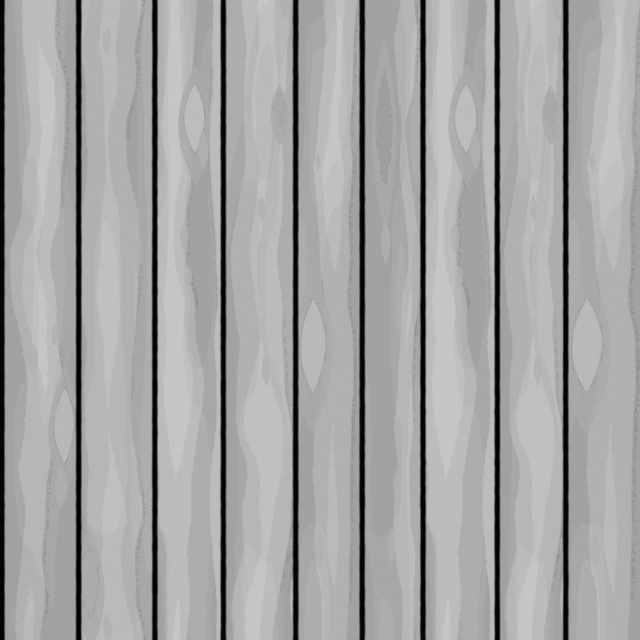
Write a WebGL 2 fragment shader that draws this texture.

```glsl
#version 300 es
precision highp float;
// Grey painted wood: nine upright planks with wavy grain, knots and black seams.
uniform vec2 u_resolution;
out vec4 fragColor;

#define PLANKS 9
#define SEAM_CORE 0.0019
#define SEAM_SOFT 0.0062
#define DARK_TONE 0.645
#define MID_STEP 0.058
#define CORE_STEP 0.038
#define BAND_STEP 0.022
#define WANDER 0.30
#define EDGE 0.012
#define OUTLINE 0.055
#define SPECKLE 0.012

// Seam positions across the canvas; plank widths differ slightly.
const float SEAMS[10] = float[10](0.003, 0.123, 0.242, 0.349, 0.462,
                                  0.566, 0.661, 0.777, 0.884, 1.01);
// Per plank design: left and right side of the pale heartwood, start of pale rim.
const vec3 HEART[6] = vec3[6](
    vec3(0.24, 0.66, 1.3), vec3(0.07, 0.70, 1.3), vec3(0.03, 0.58, 0.84),
    vec3(0.20, 0.82, 0.97), vec3(0.40, 0.84, 1.3), vec3(0.66, 0.90, 1.3));
// Per plank knot: centre and radii, in plank widths across and canvas heights up.
const vec4 KNOT[6] = vec4[6](
    vec4(0.82, 0.335, 0.13, 0.060), vec4(0.15, 0.090, 0.13, 0.055),
    vec4(0.59, 0.815, 0.15, 0.055), vec4(0.78, 0.830, 0.08, 0.028),
    vec4(0.25, 0.460, 0.19, 0.075), vec4(0.36, 0.800, 0.13, 0.090));
const float KNOT_TONE[6] = float[6](0.72, 0.67, 0.74, 0.66, 0.725, 0.62);

float hash(vec2 p) {
    return fract(sin(dot(p, vec2(127.1, 311.7))) * 43758.5453);
}

float noise(vec2 p) {
    vec2 i = floor(p), f = fract(p);
    f = f * f * (3.0 - 2.0 * f);
    return mix(mix(hash(i), hash(i + vec2(1, 0)), f.x),
               mix(hash(i + vec2(0, 1)), hash(i + vec2(1, 1)), f.x), f.y);
}

// Smooth step across a grain boundary.
float inside(float d) { return smoothstep(-EDGE, EDGE, d); }

// Sideways drift of a grain line along the plank.
float wander(float y, float lane) {
    return WANDER * (noise(vec2(y * 5.0, lane)) - 0.5)
         + WANDER * 0.42 * (noise(vec2(y * 15.0, lane + 7.0)) - 0.5);
}

// Pointed oval: positive inside, one at the centre.
float lens(vec2 p, vec2 centre, vec2 radius) {
    vec2 q = (p - centre) / radius;
    return 1.0 - abs(q.x) - q.y * q.y;
}

float woodTone(vec2 p, int design) {
    float seed = float(design) * 23.0;
    float rough = noise(vec2(p.x * 45.0, p.y * 330.0) + seed) - 0.5;
    vec3 heart = HEART[design];

    // Heartwood, nested steps from dark sides to a pale core.
    float left = p.x - heart.x - wander(p.y, seed + 1.0);
    float right = heart.y + wander(p.y, seed + 2.0) - p.x;
    float d = min(left, right) + rough * 0.025;
    float inset = 0.09 + 0.22 * noise(vec2(p.y * 6.0, seed + 3.0));
    float tone = DARK_TONE + MID_STEP * inside(d) + CORE_STEP * inside(d - inset);

    // Long contour bands within every zone.
    float field = noise(vec2(p.x * 3.2 + wander(p.y, seed + 4.0), p.y * 3.6) + seed);
    tone += BAND_STEP * (smoothstep(0.44, 0.46, field) + smoothstep(0.66, 0.68, field) - 0.5);

    // Pale rim near the right side.
    float rim = p.x - heart.z - 0.4 * wander(p.y, seed + 5.0) + rough * 0.025;
    tone = mix(tone, 0.735, inside(rim));

    // Broken, chalky outline beside the heartwood and rim.
    float line = 1.0 - smoothstep(0.012, 0.04, min(abs(right + 0.02 + rough * 0.03), abs(rim)));
    float broken = smoothstep(0.4, 0.6, noise(vec2(p.y * 7.0, seed + 6.0)));
    tone -= OUTLINE * line * broken * smoothstep(-0.3, 0.2, rough);

    // Main knot with a darker halo.
    vec4 k = KNOT[design];
    vec2 bent = p + vec2(0.12 * wander(p.y * 1.7, seed + 8.0), 0.0);
    float eye = lens(bent, k.xy, k.zw) + rough * 0.12;
    float halo = lens(bent, k.xy - vec2(0.0, 0.01), k.zw * vec2(1.6, 1.75));
    tone = mix(tone, 0.665, 0.8 * smoothstep(0.0, 0.06, halo));
    tone = mix(tone, KNOT_TONE[design], smoothstep(0.0, 0.08, eye));
    tone -= OUTLINE * (1.0 - smoothstep(0.04, 0.14, abs(eye))) * smoothstep(-0.2, 0.3, rough);

    // Small scattered slivers.
    for (int i = 0; i < 3; i++) {
        vec2 key = vec2(seed, float(i) + 11.0);
        vec2 centre = vec2(0.2 + 0.6 * hash(key), hash(key + 3.7));
        vec2 radius = vec2(0.05, 0.02) * (0.8 + 1.2 * hash(key + 9.1));
        tone = mix(tone, 0.69, 0.8 * smoothstep(0.0, 0.15, lens(bent, centre, radius)));
    }
    return tone;
}

void main() {
    vec2 uv = gl_FragCoord.xy / u_resolution;

    // Find the plank and the nearest seam.
    int plank = 0;
    float seam = 1.0;
    for (int i = 0; i <= PLANKS; i++) {
        if (i < PLANKS && uv.x >= SEAMS[i]) plank = i;
        seam = min(seam, abs(uv.x - SEAMS[i]));
    }
    float across = (uv.x - SEAMS[plank]) / (SEAMS[plank + 1] - SEAMS[plank]);
    int design = plank < 6 ? plank : plank - 4; // the last three planks recur

    float tone = woodTone(vec2(across, uv.y), design);
    tone += SPECKLE * (noise(uv * 300.0) - 0.5);

    // Black gap with soft shoulders.
    float worn = 0.0006 * (noise(vec2(uv.y * 90.0, float(plank))) - 0.5);
    tone *= mix(0.02, 1.0, smoothstep(SEAM_CORE, SEAM_SOFT, seam + worn));
    fragColor = vec4(vec3(tone), 1.0);
}
```
